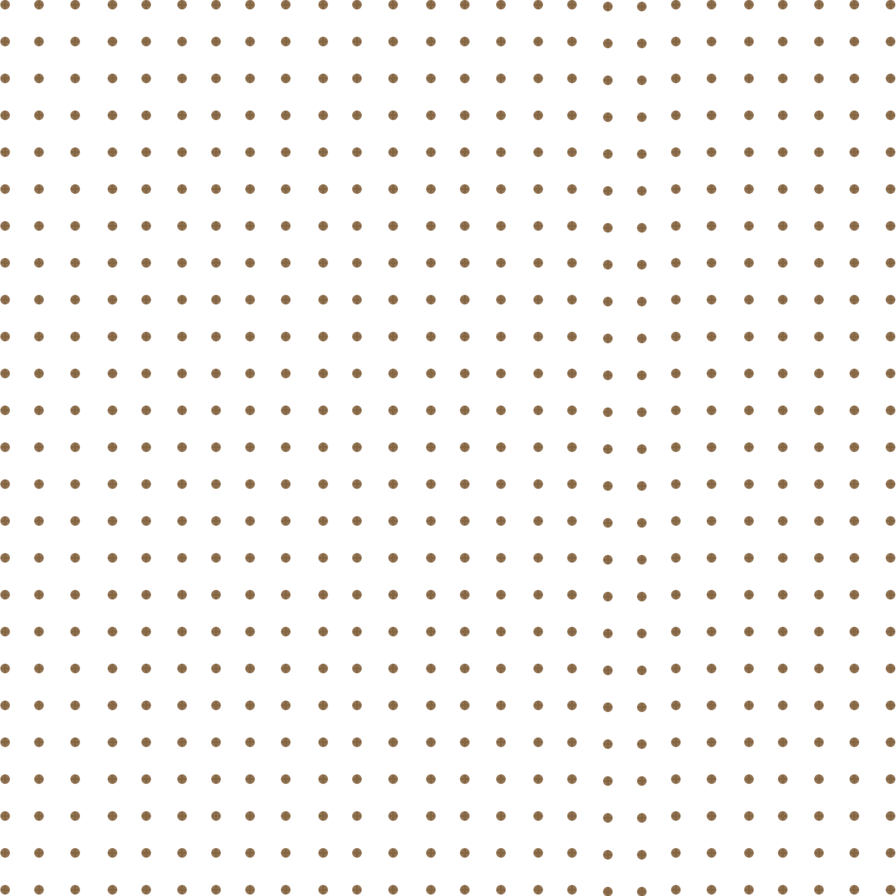
Write a WebGL 1 fragment shader that draws this pattern.

```glsl
precision highp float;
// Small brown dots on white, in rows with slightly uneven column gaps.

uniform vec2 u_resolution;

#define PITCH vec2(0.0396, 0.04116)
#define FIRST_DOT vec2(0.0057, 0.0052)
#define DOT_RADIUS 0.0053
#define EDGE_SOFTNESS 0.0010
#define CROSS_HALF_WIDTH 0.0012
#define COLUMN_DROP 0.0021
#define PAPER vec3(1.0)
#define DOT_LIGHT vec3(0.57, 0.45, 0.33)
#define DOT_DARK vec3(0.52, 0.40, 0.26)

// 1.0 when two whole numbers agree
float same(float a, float b) {
    return 1.0 - step(0.5, abs(a - b));
}

// Sideways shift of a column; the uneven gaps recur every twelve columns
float columnShift(float column) {
    float slot = mod(column + 0.5, 12.0) - 0.5;
    vec4 shifts = slot < 3.5 ? vec4(0.0, -1.8, -1.0, 1.0)
                : slot < 7.5 ? vec4(-0.9, -0.5, -2.2, -3.8)
                             : vec4(-3.6, -1.4, -3.3, -2.5);
    float k = floor(mod(slot + 0.5, 4.0));
    vec4 pick = vec4(same(k, 0.0), same(k, 1.0), same(k, 2.0), same(k, 3.0));
    return 0.001 * (dot(shifts, pick) - 2.6 * same(column, 24.0));
}

// Two neighbouring columns hang a little lower than the rest
float columnDrop(float column) {
    return COLUMN_DROP * (same(column, 17.0) + same(column, 18.0));
}

void main() {
    vec2 uv = gl_FragCoord.xy / u_resolution;
    float pixel = 1.0 / min(u_resolution.x, u_resolution.y);

    // Nearest dot, with rows counted from the top
    vec2 p = vec2(uv.x, 1.0 - uv.y) - FIRST_DOT;
    float column = floor(p.x / PITCH.x + 0.5);
    p.x -= columnShift(column);
    p.y -= columnDrop(column);
    float row = floor(p.y / PITCH.y + 0.5);
    vec2 q = p - vec2(column, row) * PITCH;

    // Round dot with a soft rim
    float soft = max(EDGE_SOFTNESS, 0.5 * pixel);
    float cover = 1.0 - smoothstep(-soft, soft, length(q) - DOT_RADIUS);

    // Faint darker cross through the middle of each dot
    float arm = min(abs(q.x), abs(q.y)) - CROSS_HALF_WIDTH;
    float cross_ = 1.0 - smoothstep(-0.5 * pixel, 0.5 * pixel, arm);
    vec3 ink = mix(DOT_LIGHT, DOT_DARK, cross_);

    gl_FragColor = vec4(mix(PAPER, ink, cover), 1.0);
}
```
